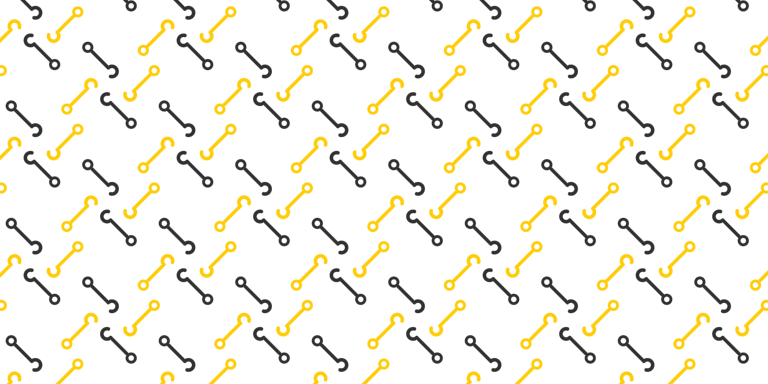
Write a Shadertoy shader that draws this pattern.

```glsl
// Staggered rows of small dark and yellow hook wrenches on white.

mat2 rotate(float a) {
    return mat2(cos(a), sin(a), -sin(a), cos(a));
}

// Arc of the given radius, centred on +y, spanning 120 degrees to each side
float arcDistance(vec2 p, float radius) {
    const vec2 tip = vec2(0.866, -0.5);
    p.x = abs(p.x);
    return tip.y * p.x > tip.x * p.y ? length(p - tip * radius)
                                     : abs(length(p) - radius);
}

// Wrench along +x: ring at the origin, shaft, open hook at the far end
float wrenchDistance(vec2 p) {
    float ring = abs(length(p) - 0.0108) - 0.0037;
    float shaft = length(p - vec2(clamp(p.x, 0.0115, 0.0757), 0.0)) - 0.0044;
    float hook = arcDistance(rotate(radians(30.0)) * (p - vec2(0.0890, 0.0)), 0.0134) - 0.0046;
    return min(ring, min(shaft, hook));
}

void mainImage(out vec4 fragColor, in vec2 fragCoord) {
    vec2 uv = fragCoord / iResolution.y;
    float pixel = 1.0 / iResolution.y;
    vec2 period = vec2(0.3985, 0.3057);

    // Ring positions of the four wrenches, each a quarter turn further
    vec2 ringCentre[4] = vec2[4](
        vec2(0.2286, 0.8768), vec2(0.3734, 0.8688),
        vec2(0.1424, 0.8318), vec2(0.2026, 0.9690));

    vec3 color = vec3(1.0);
    for (int i = 0; i < 4; i++) {
        float turn = radians(90.0 * float(i) - 45.0);
        float d = 1.0;
        // Each wrench repeats on two grids, half a period apart
        for (int stagger = 0; stagger < 2; stagger++) {
            vec2 p = uv - ringCentre[i] - 0.5 * float(stagger) * period;
            p = mod(p + 0.5 * period, period) - 0.5 * period;
            d = min(d, wrenchDistance(rotate(-turn) * p));
        }
        vec3 paint = i % 2 == 0 ? vec3(0.19) : vec3(1.0, 0.80, 0.03);
        color = mix(color, paint, smoothstep(0.8, -0.8, d / pixel));
    }
    fragColor = vec4(color, 1.0);
}
```
